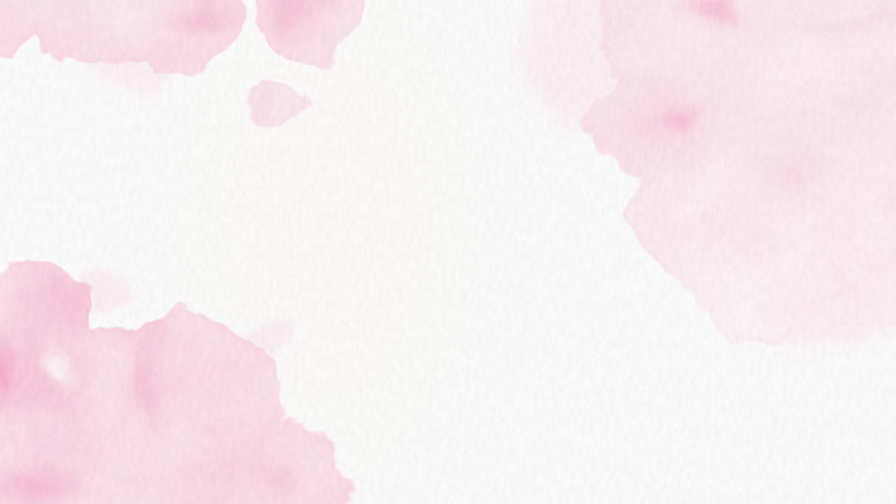
Write a WebGL 1 fragment shader that draws this background.

```glsl
precision highp float;
// Pale pink watercolour washes spreading in from three corners of white textured paper.
// Each wash is a union of ellipses bent by gradient noise, with a pigment rim and soft
// blooms; pigment density then tints the paper, and a stretched noise relief adds grain.

uniform vec2 u_resolution;

const vec3 PAPER = vec3(0.978, 0.976, 0.974);
const vec3 CREAM = vec3(0.0, 0.003, 0.008);     // warm tint taken from the paper
const vec3 PIGMENT = vec3(0.95, 0.61, 0.745);   // colour at full density
const float EDGE = 0.005;                       // half width of a crisp edge
const float RIM_WIDTH = 0.007;
const float RIM_DENSITY = 0.09;
const float WARP = 0.055;                       // outline wobble
const float MOTTLE = 0.16;                      // uneven pigment
const vec2 GRAIN_SCALE = vec2(105.0, 52.0);
const float GRAIN_DEPTH = 0.022;

// Random unit gradient for a lattice cell.
vec2 gradient(vec2 cell) {
    float h = fract(sin(dot(cell, vec2(127.1, 311.7))) * 43758.5);
    return vec2(cos(6.2832 * h), sin(6.2832 * h));
}

float noise(vec2 p) {
    vec2 i = floor(p), f = p - i;
    vec2 u = f * f * f * (f * (f * 6.0 - 15.0) + 10.0);
    vec2 e = vec2(1.0, 0.0);
    float low = mix(dot(gradient(i), f), dot(gradient(i + e), f - e), u.x);
    float high = mix(dot(gradient(i + e.yx), f - e.yx), dot(gradient(i + 1.0), f - 1.0), u.x);
    return mix(low, high, u.y);
}

float fbm(vec2 p) {
    float sum = 0.0, amp = 0.8;
    for (int i = 0; i < 4; i++) {
        sum += amp * noise(p);
        p = mat2(1.6, 1.2, -1.2, 1.6) * p + 7.3;
        amp *= 0.5;
    }
    return sum;
}

// Approximate signed distance to an ellipse.
float ellipse(vec2 p, vec2 centre, vec2 radius) {
    return (length((p - centre) / radius) - 1.0) * min(radius.x, radius.y);
}

// Crisp wash with pigment gathered at its rim.
float wash(float d, float density) {
    float fill = 1.0 - smoothstep(-EDGE, EDGE, d);
    return fill * (density + RIM_DENSITY * exp(-abs(d) / RIM_WIDTH));
}

// Wet, feathered stain without a rim.
float feather(vec2 p, vec2 centre, vec2 radius) {
    return 1.0 - smoothstep(0.55, 1.25, length((p - centre) / radius));
}

// Soft concentration of pigment.
float bloom(vec2 p, vec2 centre, vec2 radius) {
    vec2 q = (p - centre) / radius;
    return exp(-dot(q, q));
}

float topLeft(vec2 p, float mottle) {
    float d = ellipse(p, vec2(0.0, 1.0), vec2(0.14, 0.095));
    d = min(d, ellipse(p, vec2(0.22, 0.98), vec2(0.15, 0.125)));
    d = min(d, ellipse(p, vec2(0.36, 0.965), vec2(0.118, 0.122)));
    d = min(d, ellipse(p, vec2(0.61, 0.985), vec2(0.108, 0.095)));
    float spot = ellipse(p, vec2(0.546, 0.796), vec2(0.06, 0.042));
    float dark = 0.3 * bloom(p, vec2(0.41, 0.98), vec2(0.05, 0.04))
        + 0.25 * bloom(p, vec2(0.58, 0.98), vec2(0.06, 0.045))
        + 0.12 * bloom(p, vec2(0.36, 0.9), vec2(0.09, 0.05));
    float stain = 0.13 * feather(p, vec2(0.25, 0.86), vec2(0.1, 0.06));
    float crisp = wash(d, 0.27 + dark + mottle);
    float drop = wash(spot, 0.22 + mottle + 0.15 * bloom(p, vec2(0.53, 0.79), vec2(0.03)));
    return max(max(crisp, stain), drop);
}

float bottomLeft(vec2 p, float mottle) {
    float d = ellipse(p, vec2(0.065, 0.33), vec2(0.13, 0.155));
    d = min(d, ellipse(p, vec2(0.382, 0.2), vec2(0.185, 0.185)));
    d = min(d, ellipse(p, vec2(0.16, 0.12), vec2(0.324, 0.23)));
    d = min(d, ellipse(p, vec2(0.52, 0.035), vec2(0.172, 0.132)));
    float dark = 0.4 * bloom(p, vec2(0.0, 0.26), vec2(0.04, 0.06))
        + 0.22 * bloom(p, vec2(0.13, 0.4), vec2(0.08, 0.05))
        + 0.25 * bloom(p, vec2(0.11, 0.27), vec2(0.06, 0.07))
        + 0.22 * bloom(p, vec2(0.305, 0.24), vec2(0.03, 0.09))
        + 0.32 * bloom(p, vec2(0.06, 0.04), vec2(0.08, 0.05))
        + 0.15 * bloom(p, vec2(0.56, 0.05), vec2(0.05, 0.04))
        - 0.4 * bloom(p, vec2(0.12, 0.28), vec2(0.022, 0.035));
    float stain = 0.14 * max(feather(p, vec2(0.215, 0.425), vec2(0.055, 0.04)),
                             feather(p, vec2(0.52, 0.325), vec2(0.05, 0.05)));
    return max(wash(d, 0.33 + dark + mottle), stain);
}

float right(vec2 p, float mottle) {
    float d = ellipse(p, vec2(1.296, 0.745), vec2(0.134, 0.09));
    d = min(d, ellipse(p, vec2(1.528, 0.653), vec2(0.278, 0.29)));
    d = min(d, ellipse(p, vec2(1.505, 0.444), vec2(0.11, 0.13)));
    d = min(d, ellipse(p, vec2(1.76, 0.61), vec2(0.3, 0.26)));
    d = min(d, ellipse(p, vec2(1.6, 0.95), vec2(0.417, 0.278)));
    float dark = 0.4 * bloom(p, vec2(1.41, 0.99), vec2(0.04, 0.03))
        + 0.3 * bloom(p, vec2(1.355, 0.775), vec2(0.035, 0.022))
        + 0.14 * bloom(p, vec2(1.29, 0.75), vec2(0.1, 0.08))
        + 0.1 * bloom(p, vec2(1.58, 0.67), vec2(0.05, 0.035))
        + 0.1 * bloom(p, vec2(1.7, 0.95), vec2(0.14, 0.025));
    float density = mix(0.11, 0.2, smoothstep(0.32, 0.62, p.y));
    float stain = 0.14 * max(feather(p, vec2(1.16, 0.9), vec2(0.14, 0.16)),
                             feather(p, vec2(1.66, 0.4), vec2(0.2, 0.1)));
    return max(wash(d, density + dark + 0.6 * mottle), stain);
}

void main() {
    vec2 p = gl_FragCoord.xy / u_resolution.y;
    vec2 q = p + WARP * vec2(fbm(p * 8.0), fbm(p * 8.0 + 31.7));
    float mottle = MOTTLE * fbm(q * 6.0 + 11.0);
    float density = max(max(topLeft(q, mottle), bottomLeft(q, mottle)), right(q, mottle));

    // Paper relief, stretched along the vertical fibres.
    vec2 fibre = p * GRAIN_SCALE + 0.8 * noise(p * 30.0);
    float grain = noise(fibre) + 0.5 * noise(fibre * 1.9 + 5.0);
    float warmth = bloom(p, vec2(0.65, 0.55), vec2(0.3, 0.5));

    vec3 colour = mix(PAPER - CREAM * warmth, PIGMENT, clamp(density, 0.0, 1.0));
    gl_FragColor = vec4(colour + GRAIN_DEPTH * grain, 1.0);
}
```
